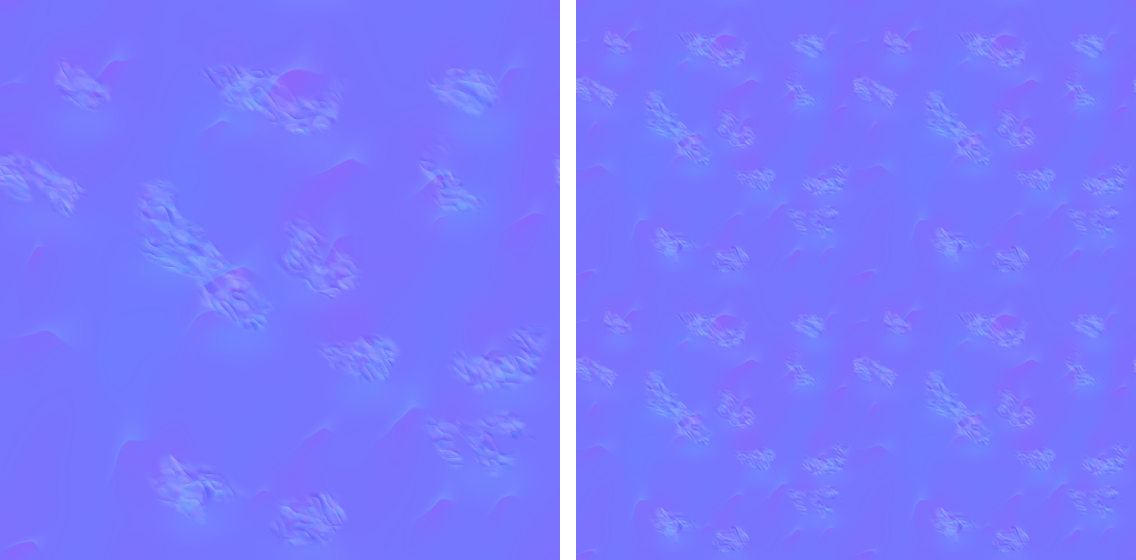
Left, the tile; right, the same tile 2 across and 2 down.
Write a three.js fragment shader that draws this texture map.

```glsl
// Tangent-space normal map of wind-blown ground: soft slanted undulations,
// small sharp-crested drifts with smooth lee tails, and patches of rough crust.
// Slopes are summed from wrapping noise and jittered grids, so the map tiles.

varying vec2 vUv;

const vec2 BASE = vec2(0.456, 0.470);        // red and green of flat ground
const vec2 STREAK_TINT = vec2(-0.020, 0.017);
const float STREAK_GAIN = 6.0;
const vec2 CREST_TINT = vec2(0.008, 0.095);  // windward face of a drift
const vec2 LEE_TINT = vec2(0.046, -0.036);   // sheltered tail of a drift
const vec2 CRUST_TINT = vec2(0.016, 0.060);
const vec2 APRON_TINT = vec2(-0.008, 0.048); // smooth slope below a crust
const vec2 BROW_TINT = vec2(0.030, -0.020);  // smooth slope above a crust
const float DRIFT_CELLS = 6.0;
const float DRIFT_SHARE = 0.70;
const float CRUST_CELLS = 4.0;
const float CRUST_SHARE = 0.85;
const float CREASE_HEIGHT = 0.00045;
const vec2 FACET_TILT = vec2(0.075, 0.105);  // spread of the flake tilts
const float WARP = 0.016;
const float STREAK_WARP = 0.09;

float hash(vec2 c, float seed) {
  vec3 q = fract(vec3(c.xyx + seed * 7.13) * vec3(0.1031, 0.1030, 0.0973));
  q += dot(q, q.yzx + 33.33);
  return fract((q.x + q.y) * q.z);
}

// Index on a sheared lattice that repeats over the unit square
vec2 wrapCell(vec2 c, vec2 period, float shear) {
  c.x += shear * floor((c.y + 0.5) / period.y);
  return floor(mod(c + 0.5, period));
}

vec2 toLattice(vec2 uv, vec2 period, float shear) {
  return vec2(period.x * uv.x - shear * uv.y, period.y * uv.y);
}

// Wrapping noise; shear leans its grain by shear / period.x
float noise(vec2 uv, vec2 period, float shear, float seed) {
  vec2 g = toLattice(uv, period, shear);
  vec2 i = floor(g);
  vec2 f = g - i;
  f = f * f * (3.0 - 2.0 * f);
  float a = hash(wrapCell(i, period, shear), seed);
  float b = hash(wrapCell(i + vec2(1.0, 0.0), period, shear), seed);
  float c = hash(wrapCell(i + vec2(0.0, 1.0), period, shear), seed);
  float d = hash(wrapCell(i + vec2(1.0, 1.0), period, shear), seed);
  return mix(mix(a, b, f.x), mix(c, d, f.x), f.y);
}

vec2 noisePair(vec2 uv, float period, float seed) {
  return vec2(noise(uv, vec2(period), 0.0, seed), noise(uv, vec2(period), 0.0, seed + 0.5)) - 0.5;
}

// Flat flakes: soft-edged cells, each with its own tilt
vec2 facetTilt(vec2 uv, vec2 period, float shear, float seed) {
  vec2 g = toLattice(uv, period, shear);
  vec2 i = floor(g);
  vec2 sum = vec2(0.0);
  float total = 0.0001;
  for (int y = -1; y <= 1; y++) {
    for (int x = -1; x <= 1; x++) {
      vec2 c = i + vec2(float(x), float(y));
      vec2 id = wrapCell(c, period, shear);
      vec2 d = g - c - vec2(hash(id, seed), hash(id, seed + 1.0));
      float weight = exp(-14.0 * dot(d, d));
      float tilt = hash(id, seed + 2.0) - 0.45;
      sum += weight * FACET_TILT * vec2(0.6 * tilt + 0.5 * (hash(id, seed + 3.0) - 0.5), tilt);
      total += weight;
    }
  }
  return sum / total;
}

vec2 rotate(vec2 p, float angle) {
  float c = cos(angle), s = sin(angle);
  return vec2(c * p.x + s * p.y, c * p.y - s * p.x);
}

// Fine creases leaning down to the right
float creaseHeight(vec2 uv) {
  return CREASE_HEIGHT * abs(2.0 * noise(uv, vec2(70.0, 68.0), -48.0, 11.0) - 1.0);
}

vec2 creaseSlope(vec2 uv) {
  const float E = 0.0012;
  float h = creaseHeight(uv);
  return vec2(h - creaseHeight(uv + vec2(E, 0.0)), h - creaseHeight(uv + vec2(0.0, E))) / E;
}

// One drift: hooked crest, lit above, with a tail leaning down to the left
vec2 drift(vec2 q) {
  q.x -= 0.45 * q.y;
  float d = q.y + 0.75 * sqrt(q.x * q.x + 0.04) - 0.45 * q.x;
  float up = max(d, 0.0), down = min(d, 0.0);
  float edge = smoothstep(-0.07, 0.07, d);
  float lit = edge * exp(-1.4 * q.x * q.x) * (0.4 * exp(-0.9 * up * up) + 0.7 * exp(-4.0 * up));
  float lee = (1.0 - edge) * exp(-0.18 * down * down - 1.5 * q.x * q.x);
  return CREST_TINT * lit + LEE_TINT * lee;
}

void main() {
  vec2 uv = vUv;

  // Broad undulations
  vec2 swept = uv + STREAK_WARP * noisePair(uv, 5.0, 7.0);
  float swell = 0.38 * noise(swept, vec2(5.0, 2.0), 2.0, 1.0)
              + 0.30 * noise(swept, vec2(9.0, 4.0), 4.0, 2.0)
              + 0.20 * noise(swept, vec2(3.0, 3.0), 1.0, 3.0)
              + 0.12 * noise(swept, vec2(18.0, 6.0), 7.0, 8.0) - 0.5;
  vec2 tone = BASE + STREAK_TINT * STREAK_GAIN * swell;

  // Bend the outlines of the scattered parts
  vec2 bent = uv + WARP * (noisePair(uv, 14.0, 4.0) + 0.4 * noisePair(uv, 37.0, 5.0));

  // Drifts and crust patches, each on its own jittered grid
  float crust = 0.0;
  for (int y = -1; y <= 1; y++) {
    for (int x = -1; x <= 1; x++) {
      vec2 near = vec2(float(x), float(y));
      vec2 cell = floor(uv * DRIFT_CELLS) + near;
      vec2 id = mod(cell + 0.5, DRIFT_CELLS);
      vec2 q = bent - (cell + 0.15 + 0.7 * vec2(hash(id, 21.0), hash(id, 22.0))) / DRIFT_CELLS;
      float pick = hash(id, 23.0);
      float size = mix(0.014, 0.044, hash(id, 24.0));
      q = rotate(q, hash(id, 25.0) - 0.5) / size;
      tone += step(pick, DRIFT_SHARE) * (0.65 + 0.6 * pick) * drift(q);

      cell = floor(uv * CRUST_CELLS) + near;
      id = mod(cell + 0.5, CRUST_CELLS);
      q = bent - (cell + 0.15 + 0.7 * vec2(hash(id, 31.0), hash(id, 32.0))) / CRUST_CELLS;
      float present = step(hash(id, 33.0), CRUST_SHARE);
      float scale = mix(0.75, 1.1, hash(id, 34.0));
      vec2 r = rotate(q, mix(-1.0, 0.4, hash(id, 35.0))) / (scale * vec2(0.080, 0.046));
      r.y -= 0.5 * r.x * r.x;
      crust += present * exp(-dot(r, r));
      vec2 below = (q - vec2(0.015, -0.055)) / vec2(0.065, 0.035);
      vec2 above = (q - vec2(-0.025, 0.060)) / vec2(0.050, 0.055);
      tone += present * (APRON_TINT * exp(-dot(below, below)) + BROW_TINT * exp(-dot(above, above)));
    }
  }

  // Ragged crust: coarse and fine flakes over faint creases
  float ragged = crust * (0.10 + 1.6 * noise(uv, vec2(28.0, 24.0), -14.0, 6.0));
  float mask = smoothstep(0.20, 0.50, ragged);
  vec2 relief = facetTilt(bent, vec2(48.0, 56.0), -34.0, 41.0)
              + 0.7 * facetTilt(bent, vec2(88.0, 96.0), -56.0, 51.0) + creaseSlope(bent);
  tone += mask * (CRUST_TINT * min(0.3 + 0.6 * ragged, 1.0) + relief);

  // Blue completes the unit normal
  vec2 n = 2.0 * tone - 1.0;
  gl_FragColor = vec4(tone, 0.5 + 0.5 * sqrt(max(1.0 - dot(n, n), 0.0)), 1.0);
}
```
